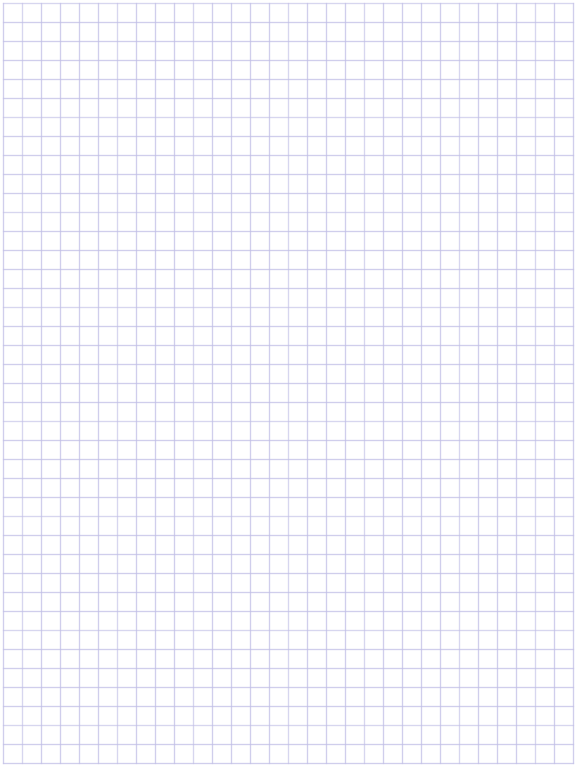
This pattern is drawn by a Shadertoy shader. Its source:

```glsl
// Squared paper: 30 by 40 cells ruled in thin pale violet lines on white.

const vec2 CELLS = vec2(30.0, 40.0);            // repeats across and down
const float UNIT = 1.0 / 768.0;                 // ruling unit, in canvas heights
const float PITCH = 19.0 * UNIT;                // side of one cell
const float LINE_WIDTH = UNIT;
const vec2 GRID_ORIGIN = vec2(3.5, 4.5) * UNIT; // lower left corner of the ruling
const vec3 PAPER = vec3(1.0);
const vec3 INK = vec3(0.755, 0.745, 0.90);

// Every few lines one is printed fainter; x: vertical lines, y: horizontal lines
const vec2 FAINT_PERIOD = vec2(4.5, 5.38);
const vec2 FAINT_START = vec2(1.1, 5.7);        // counted from the left and the top
const float FAINT_LOSS = 0.15;

// Integral of a unit tent filter
vec2 tentIntegral(vec2 t) {
    t = clamp(t, -1.0, 1.0);
    return 0.5 + t - 0.5 * t * abs(t);
}

// Filtered coverage of a band of the given half width
vec2 bandCoverage(vec2 dist, vec2 halfWidth, float pixel) {
    return tentIntegral((dist + halfWidth) / pixel)
         - tentIntegral((dist - halfWidth) / pixel);
}

// Ink strength of the lines with these indices
vec2 lineStrength(vec2 index) {
    vec2 fromStart = vec2(index.x, CELLS.y - index.y) - FAINT_START;
    vec2 toFaint = abs(fromStart - FAINT_PERIOD * round(fromStart / FAINT_PERIOD));
    return 1.0 - FAINT_LOSS * (1.0 - step(0.5, toFaint));
}

void mainImage(out vec4 fragColor, in vec2 fragCoord) {
    float pixel = 1.0 / iResolution.y;
    vec2 p = fragCoord * pixel - GRID_ORIGIN;

    // Nearest ruled line on each axis
    vec2 index = clamp(round(p / PITCH), vec2(0.0), CELLS);
    vec2 lines = bandCoverage(p - index * PITCH, vec2(0.5 * LINE_WIDTH), pixel);
    lines *= lineStrength(index);

    // Lines stop at the outer frame
    vec2 halfSize = 0.5 * CELLS * PITCH;
    vec2 inside = bandCoverage(p - halfSize, halfSize + 0.5 * LINE_WIDTH, pixel);
    lines *= inside.yx;

    // Overlapping strokes darken the crossings
    float ink = 1.0 - (1.0 - lines.x) * (1.0 - lines.y);
    fragColor = vec4(mix(PAPER, INK, ink), 1.0);
}
```
